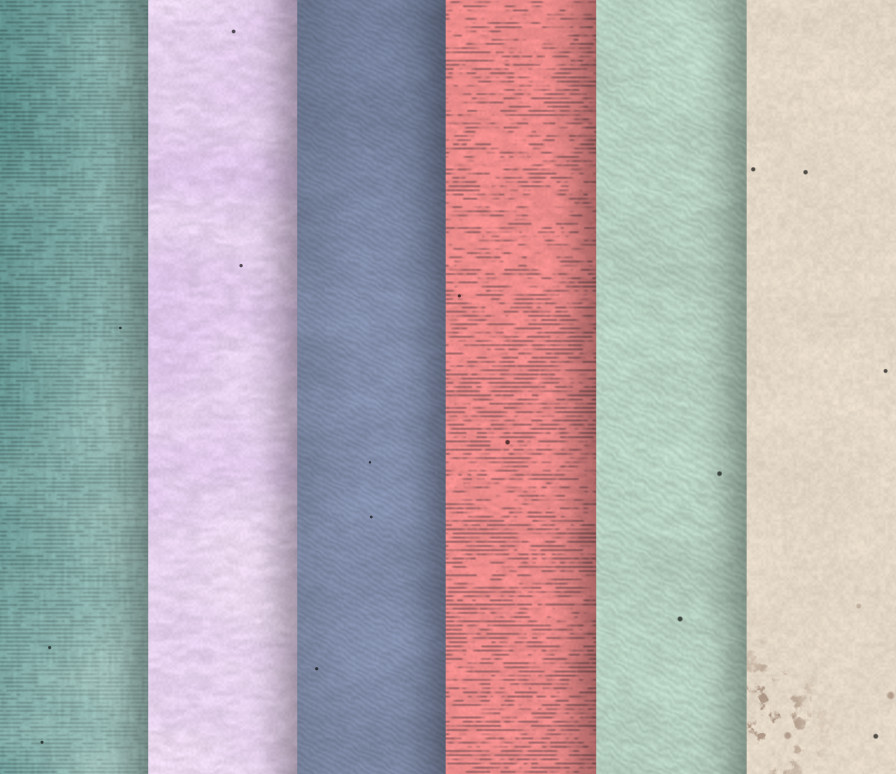
Reproduce this texture procedurally as a Shadertoy shader.

```glsl
// Six overlapping strips of woven cloth in soft colours, each shaded by the next.

const int STRIPS = 6;
const float TAU = 6.2832;
const float EDGES[7] = float[7](0.0, 0.1654, 0.3317, 0.4974, 0.6654, 0.8333, 1.0);

float hash(vec2 p) {
    vec3 q = fract(p.xyx * 0.1031);
    q += dot(q, q.yzx + 33.33);
    return fract((q.x + q.y) * q.z);
}

float noise(vec2 p) {
    vec2 cell = floor(p), f = fract(p);
    f = f * f * (3.0 - 2.0 * f);
    return mix(mix(hash(cell), hash(cell + vec2(1, 0)), f.x),
               mix(hash(cell + vec2(0, 1)), hash(cell + vec2(1, 1)), f.x), f.y);
}

float fbm(vec2 p) {
    float sum = 0.0, gain = 0.5;
    for (int i = 0; i < 4; i++) {
        sum += gain * noise(p);
        p = p * 2.03 + 17.0;
        gain *= 0.5;
    }
    return sum / 0.9375;
}

// Horizontal threads broken into dashes; 1 lies in a dark gap.
float dashes(vec2 p, float rows, float cover) {
    float row = floor(p.y * rows);
    float gap = 0.5 - 0.5 * cos(TAU * p.y * rows);
    float broken = noise(vec2(p.x * rows * 0.32, row * 7.3));
    float fine = noise(vec2(p.x * rows * 0.9, row * 3.1));
    return gap * smoothstep(1.0 - cover, 1.3 - cover, 0.65 * broken + 0.35 * fine);
}

// Slanted ribs with an uneven pitch, from -1 to 1.
float twill(vec2 p, vec2 slope, float wobble) {
    return sin(TAU * dot(p, slope) + wobble * noise(p * 95.0));
}

// Short wavy creases lying across the cloth, from -1 to 1.
float crepe(vec2 p, float rows) {
    float wave = 1.6 * noise(p * vec2(45.0, 30.0));
    return 2.0 * noise(vec2(p.x * rows * 0.4, p.y * rows + wave)) - 1.0;
}

// Sparse round flecks, at most one in each grid cell.
float flecks(vec2 p, float cells, float chance, float radius) {
    vec2 cell = floor(p * cells);
    vec2 centre = 0.2 + 0.6 * vec2(hash(cell + 5.7), hash(cell + 31.2));
    float size = radius * mix(0.5, 1.0, hash(cell + 71.9));
    float d = length(fract(p * cells) - centre) / cells;
    return step(hash(cell + 13.4), chance) * (1.0 - smoothstep(size * 0.5, size * 1.3, d));
}

vec3 tealCloth(vec2 p, float t, float y, float cloud) {
    float fade = clamp(0.12 + 0.62 * t + 0.38 * (1.0 - y) + 0.35 * (cloud - 0.5), 0.0, 1.0);
    vec3 c = mix(vec3(0.32, 0.53, 0.52), vec3(0.62, 0.745, 0.725), fade);
    float weft = dashes(p, 190.0, 0.75);
    float warp = noise(vec2(p.x * 260.0, p.y * 40.0));
    return c * (1.04 - 0.22 * weft * (1.1 - 0.6 * fade) + 0.08 * (warp - 0.5));
}

vec3 lavenderCloth(vec2 p, float y, float cloud) {
    float bloom = smoothstep(0.1, 0.45, y) * (1.0 - 0.5 * smoothstep(0.75, 1.0, y));
    float tint = clamp(bloom * 0.7 + 1.5 * (cloud - 0.5), 0.0, 1.0);
    vec3 c = mix(vec3(0.91, 0.84, 0.93), vec3(0.865, 0.77, 0.91), tint);
    return c * (1.0 + 0.045 * crepe(p, 150.0));
}

vec3 navyCloth(vec2 p, float t, float y, float cloud) {
    vec3 c = mix(vec3(0.485, 0.53, 0.64), vec3(0.43, 0.475, 0.58), smoothstep(0.55, 1.0, y));
    c *= 0.96 + 0.07 * smoothstep(0.0, 0.4, t) + 0.16 * (cloud - 0.5);
    return c * (1.0 + 0.035 * twill(p, vec2(70.0, 125.0), 4.0) + 0.03 * crepe(p, 170.0));
}

vec3 coralCloth(vec2 p, float cloud) {
    float cover = 0.62 + 0.45 * (cloud - 0.5);
    vec3 c = vec3(0.94, 0.55, 0.55) * (1.0 + 0.05 * crepe(p, 180.0));
    return mix(c, vec3(0.57, 0.37, 0.38), 0.8 * dashes(p, 185.0, cover));
}

vec3 mintCloth(vec2 p, float cloud) {
    vec3 c = vec3(0.71, 0.81, 0.75) * (1.0 + 0.1 * (cloud - 0.5));
    return c * (1.0 + 0.03 * twill(p, vec2(55.0, 95.0), 5.0) + 0.035 * crepe(p, 130.0));
}

vec3 creamCloth(vec2 p, vec2 uv, float cloud) {
    vec3 c = vec3(0.885, 0.838, 0.775) * (1.0 + 0.06 * (cloud - 0.5));
    c *= 1.0 + 0.05 * (noise(p * 150.0) - 0.5);
    // Brown foxing gathers near the lower left corner.
    float corner = exp(-dot((uv - vec2(0.855, 0.065)) * vec2(22.0, 13.0),
                            (uv - vec2(0.855, 0.065)) * vec2(22.0, 13.0)));
    float stain = corner * smoothstep(0.58, 0.75, fbm(p * 65.0));
    stain += 0.6 * flecks(p, 16.0, 0.3, 0.006) * (1.0 - smoothstep(0.15, 0.32, uv.y));
    return mix(c, vec3(0.58, 0.47, 0.40), clamp(stain, 0.0, 0.65));
}

vec3 strip(int i, vec2 uv, vec2 p) {
    float t = (uv.x - EDGES[i]) / (EDGES[i + 1] - EDGES[i]);
    float cloud = fbm(p * vec2(7.0, 16.0) + float(i) * 9.7);
    vec3 c = i == 0 ? tealCloth(p, t, uv.y, cloud)
           : i == 1 ? lavenderCloth(p, uv.y, cloud)
           : i == 2 ? navyCloth(p, t, uv.y, cloud)
           : i == 3 ? coralCloth(p, cloud)
           : i == 4 ? mintCloth(p, cloud) : creamCloth(p, uv, cloud);
    float shade = smoothstep(0.55, 1.05, t);
    return i < STRIPS - 1 ? c * (1.0 - 0.29 * shade * shade) : c;
}

void mainImage(out vec4 fragColor, in vec2 fragCoord) {
    vec2 uv = fragCoord / iResolution.xy;
    vec2 p = fragCoord / iResolution.y;
    float blur = 0.7 / iResolution.x;
    vec3 c = strip(0, uv, p);
    for (int i = 1; i < STRIPS; i++)
        c = mix(c, strip(i, uv, p), smoothstep(EDGES[i] - blur, EDGES[i] + blur, uv.x));
    c *= 1.0 + 0.05 * (noise(p * 330.0) - 0.5);
    c = mix(c, c * 0.35, flecks(p, 11.0, 0.09, 0.0035));
    fragColor = vec4(c, 1.0);
}
```
